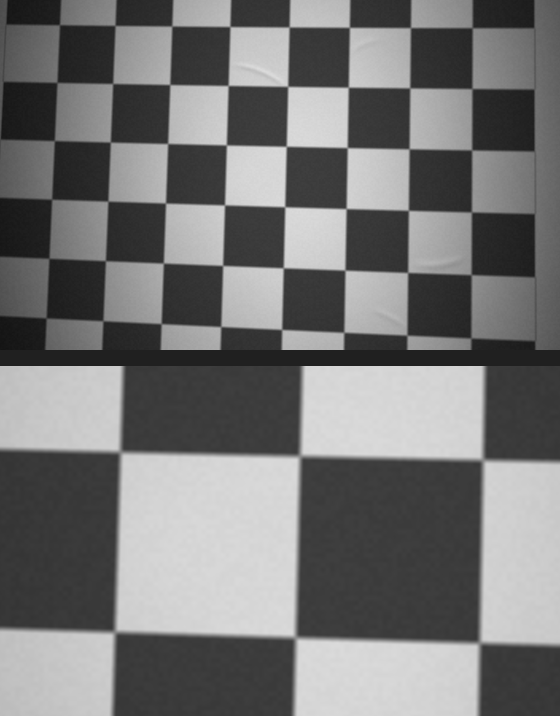
Top, the full canvas; bottom, a detail of the centre.
Reproduce this pattern procedurally as a Shadertoy shader.

```glsl
// Printed checkerboard sheet seen at a slight tilt, with lens bend, vignette and faint creases.

float hash(vec2 p) {
    return fract(sin(dot(p, vec2(127.1, 311.7))) * 43758.5453);
}

float noise(vec2 p) {
    vec2 i = floor(p), f = fract(p);
    f = f * f * (3.0 - 2.0 * f);
    return mix(mix(hash(i), hash(i + vec2(1, 0)), f.x),
               mix(hash(i + vec2(0, 1)), hash(i + vec2(1, 1)), f.x), f.y);
}

// Canvas position to board squares: x counts rightwards, y counts downwards
vec2 boardCoord(vec2 p) {
    float column = 4.90 + p.x * (5.78 + p.x * (-0.30 + 0.11 * p.x))
                 + p.y * (-0.145 + 0.22 * p.x);
    float row = 3.47 + p.x * (-0.15 + 0.03 * p.x)
              + p.y * (-5.79 + 0.26 * p.x - 0.16 * p.y);
    return vec2(column, row);
}

// Soft square wave: +1 on even squares, -1 on odd ones
vec2 squareWave(vec2 t, float blur) {
    vec2 ramp = 0.5 - abs(mod(t + 0.5, 2.0) - 1.0);
    return 2.0 * smoothstep(-blur, blur, ramp) - 1.0;
}

// Bowed crease from a to b: lit on one side, shaded on the other
float crease(vec2 p, vec2 a, vec2 b, float bow, float width) {
    vec2 along = b - a;
    float len = length(along);
    along /= len;
    float t = dot(p - a, along) / len;
    float d = dot(p - a, vec2(-along.y, along.x)) - bow * t * (1.0 - t);
    float taper = smoothstep(-0.1, 0.35, t) * smoothstep(1.1, 0.7, t);
    d /= width;
    return taper * d * exp(-d * d);
}

void mainImage(out vec4 fragColor, in vec2 fragCoord) {
    vec2 p = (fragCoord - 0.5 * iResolution.xy) / iResolution.y;
    vec2 board = boardCoord(p);

    // Nine columns of squares, with blank paper beyond both sides
    float blur = 0.02 + 4.0 / iResolution.y;
    vec2 wave = squareWave(board, blur);
    float ink = 0.5 + 0.5 * wave.x * wave.y;
    ink *= smoothstep(-blur, blur, board.x) * smoothstep(-blur, blur, 9.0 - board.x);

    // Paper with creases and gentle unevenness
    float paper = 0.85 + 0.02 * (noise(p * 9.0) - 0.5);
    paper += 0.13 * crease(p, vec2(-0.14, 0.315), vec2(0.015, 0.255), 0.05, 0.008);
    paper += 0.13 * crease(p, vec2(0.38, -0.255), vec2(0.53, -0.235), -0.05, 0.012);
    paper += 0.09 * crease(p, vec2(0.26, -0.385), vec2(0.36, -0.435), 0.02, 0.010);
    paper += 0.06 * crease(p, vec2(0.20, 0.35), vec2(0.29, 0.385), 0.03, 0.010);

    // Light falls off towards the sides and corners
    vec2 fromLight = (p - vec2(0.03, 0.03)) * vec2(1.0, 0.7);
    float light = exp(-1.3 * dot(fromLight, fromLight));

    float shade = mix(paper, 0.24, ink) * light;
    shade += 0.02 * (noise(p * 220.0) - 0.5);
    fragColor = vec4(vec3(shade), 1.0);
}
```
